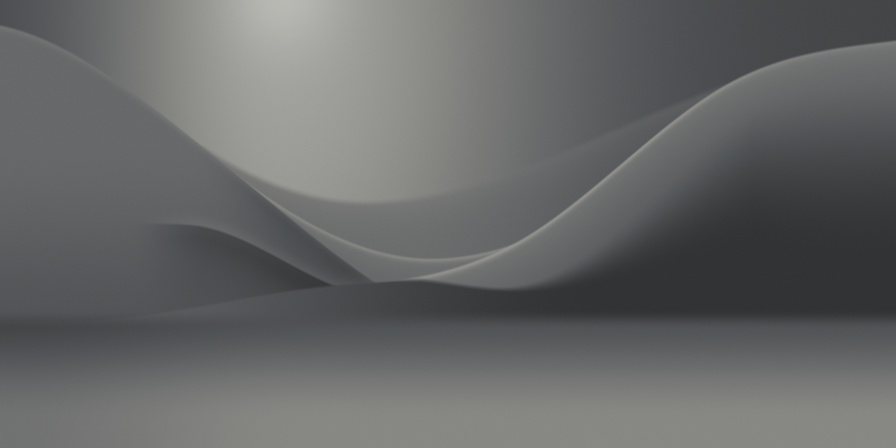
Reproduce this background procedurally as a WebGL 1 fragment shader.

```glsl
precision highp float;
// Draws a grey studio backdrop: a soft glow, sweeping folded sheets and a plain floor.

uniform vec2 u_resolution;

#define GLOW_CENTER vec2(0.63, 0.90)
#define GLOW_GAIN 0.36
#define WALL_DARK 0.27
#define SHADOW_DARK 0.20
#define FLOOR_LIGHT 0.53
#define HORIZON 0.288
#define EDGE 0.004
#define RIM_GAIN 0.13
#define GRAIN 0.006
#define COOL_TINT vec3(0.97, 1.0, 1.03)
#define WARM_TINT vec3(1.0, 1.0, 0.975)

float hash(vec2 p) {
  return fract(sin(dot(p, vec2(127.1, 311.7))) * 43758.5453);
}

// Cubic span between two knots, each given as (x, height, slope).
float span(float x, vec3 a, vec3 b) {
  float w = b.x - a.x;
  float t = clamp((x - a.x) / w, 0.0, 1.0);
  float s = 1.0 - t;
  return s * s * ((1.0 + 2.0 * t) * a.y + t * w * a.z)
       + t * t * ((1.0 + 2.0 * s) * b.y - s * w * b.z);
}

float cover(float depth, float soft) {
  return smoothstep(-soft, soft, depth);
}

float rim(float depth, float width) {
  return exp(-depth * depth / (width * width));
}

// Decay measured downward from an edge.
float fade(float depth, float rate) {
  return exp(-max(depth, 0.0) * rate);
}

// Height profiles of the sheets.
float leftRidge(float x) {
  vec3 knee = vec3(0.456, 0.669, -0.8);
  return x < knee.x ? span(x, vec3(0.0, 0.943, -0.2), knee)
                    : span(x, knee, vec3(0.859, 0.354, -0.65));
}

float backSheet(float x) {
  vec3 dip = vec3(0.82, 0.547, 0.0);
  return x < dip.x ? span(x, vec3(0.456, 0.669, -0.65), dip)
                   : span(x, dip, vec3(1.615, 0.807, 0.35));
}

float middleSheet(float x) {
  vec3 dip = vec3(0.964, 0.422, 0.0);
  return x < dip.x ? span(x, vec3(0.456, 0.669, -0.85), dip)
                   : span(x, dip, vec3(1.15, 0.455, 0.33));
}

float crest(float x) {
  vec3 foot = vec3(0.807, 0.367, 0.05);
  vec3 rise = vec3(1.133, 0.448, 0.5);
  vec3 shoulder = vec3(1.615, 0.807, 0.58);
  if (x < foot.x) return span(x, vec3(0.15, 0.281, 0.02), foot);
  if (x < rise.x) return span(x, foot, rise);
  if (x < shoulder.x) return span(x, rise, shoulder);
  return span(x, shoulder, vec3(2.0, 0.909, 0.12));
}

float ribbonBase(float x) {
  vec3 dip = vec3(1.13, 0.354, 0.0);
  return x < dip.x ? span(x, vec3(0.94, 0.375, -0.1), dip)
                   : span(x, dip, vec3(1.68, 0.62, 0.55));
}

float innerFold(float x) {
  vec3 bend = vec3(0.43, 0.497, -0.1);
  return x < bend.x ? span(x, vec3(0.3, 0.5, 0.0), bend)
                    : span(x, bend, vec3(0.75, 0.36, -0.4));
}

void main() {
  vec2 p = gl_FragCoord.xy / u_resolution * vec2(2.0, 1.0);
  float x = p.x;
  float y = p.y;

  // Wall and its glow, narrower on the left, with a hot spot at the top.
  vec2 g = (p - GLOW_CENTER) / vec2(x < GLOW_CENTER.x ? 0.43 : 0.62, 1.05);
  float v = WALL_DARK + GLOW_GAIN * exp(-dot(g, g));
  v += 0.10 * exp(-55.0 * dot(p - vec2(0.63, 1.02), p - vec2(0.63, 1.02)));

  // Back sheet.
  float d = backSheet(x) - y;
  float sheet = mix(0.42, 0.32, smoothstep(0.9, 1.6, x)) + 0.05 * fade(d, 18.0);
  v = mix(v, sheet, cover(d, 0.010));

  // Middle sheet with a lit edge.
  d = middleSheet(x) - y;
  sheet = 0.35 + 0.10 * fade(d, 9.0) + 0.09 * rim(d, 0.008);
  v = mix(v, sheet, cover(d, EDGE));

  // Left hill, shaded along its lower slope and under the inner fold.
  d = leftRidge(x) - y;
  sheet = mix(0.33, 0.41, smoothstep(0.25, 0.7, y)) + 0.04 * rim(d, 0.012);
  sheet -= 0.09 * fade(d, 12.0) * smoothstep(0.42, 0.65, x);
  float f = innerFold(x) - y;
  float foldFade = smoothstep(0.28, 0.48, x);
  sheet += foldFade * (0.04 * rim(f, 0.02) - 0.13 * cover(f, EDGE) * fade(f, 11.0));
  v = mix(v, sheet, cover(d, EDGE));

  // Front ribbon, falling into shadow below its lower edge.
  d = crest(x) - y;
  float lit = smoothstep(0.5, 1.1, x) * (1.0 - 0.7 * smoothstep(1.4, 1.9, x));
  sheet = 0.29 + 0.17 * fade(d, 5.0) + RIM_GAIN * lit * rim(d, 0.010);
  float shadow = mix(0.36, SHADOW_DARK, smoothstep(0.3, 1.35, x));
  float soft = mix(0.007, 0.20, smoothstep(1.1, 1.9, x));
  sheet = mix(sheet, shadow, cover(ribbonBase(x) - y, soft));
  v = mix(v, sheet, cover(d, EDGE));

  // Floor, brighter toward the viewer and dimmer at the left.
  float ground = mix(FLOOR_LIGHT, 0.31, smoothstep(0.06, 0.31, y));
  ground *= mix(0.84, 1.0, smoothstep(0.0, 0.7, x));
  v = mix(v, ground, cover(HORIZON - y, 0.022));

  // Tint and fine grain.
  v += GRAIN * (hash(p) - 0.5);
  gl_FragColor = vec4(v * mix(COOL_TINT, WARM_TINT, smoothstep(0.3, 0.55, v)), 1.0);
}
```
